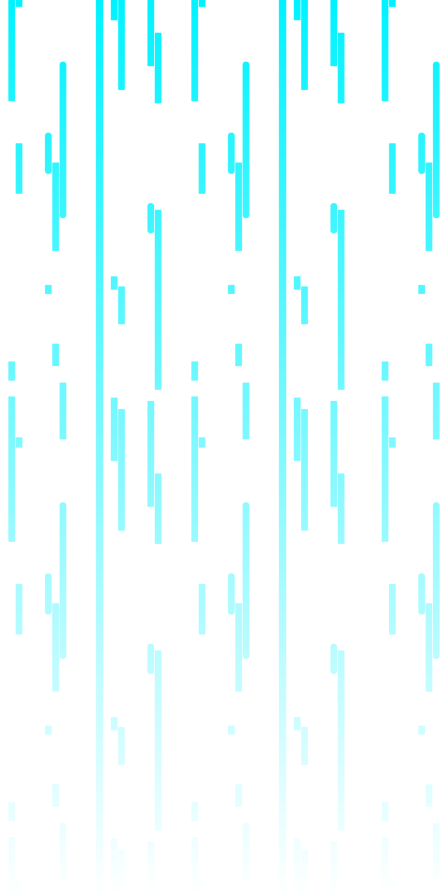
A Shadertoy shader for this pattern:

```glsl
// Thin cyan vertical dashes in repeating lanes, fading to white downwards.

const float PERIOD = 25.0;      // lanes per horizontal repeat
const float CELL = 30.1;        // height of one dash cell, in lane widths
const int OCCUPIED = 0x31A1C6;  // one bit per lane that carries dashes

float hash(vec2 p) {
    vec3 q = fract(p.xyx * 0.1031);
    q += dot(q, q.yzx + 33.33);
    return fract((q.x + q.y) * q.z);
}

float roundedBox(vec2 p, vec2 halfSize, float radius) {
    vec2 d = abs(p) - halfSize + radius;
    return length(max(d, 0.0)) + min(max(d.x, d.y), 0.0) - radius;
}

// Distance to the marks of one lane; x is measured from its centre.
float laneDistance(float lane, float x, float y) {
    // The third repeat starts one lane late.
    float id = mod(lane - step(50.0, lane), PERIOD);
    if (((OCCUPIED >> int(id)) & 1) == 0) return 1e3;
    if (id == 13.0) return abs(x) - 0.5;  // unbroken line

    // Two dashes alternate along each lane.
    y += 2.0 * CELL * hash(vec2(id, 7.0));
    float slot = mod(floor(y / CELL), 2.0);
    float size = fract(0.618 * (2.0 * id + slot));
    float len = CELL * (0.04 + 0.85 * size * size);
    float start = 0.5 + (CELL - len - 1.0) * hash(vec2(id, slot + 19.0));
    float radius = mix(0.12, 0.42, step(0.75, hash(vec2(id, slot + 41.0))));
    vec2 p = vec2(x, mod(y, CELL) - start - 0.5 * len);
    return roundedBox(p, vec2(0.46, 0.5 * len), radius);
}

void mainImage(out vec4 fragColor, in vec2 fragCoord) {
    float pixel = 61.2 / iResolution.x;  // pixel size in lane widths
    vec2 p = fragCoord * pixel - vec2(0.1, 0.0);

    // Neighbouring lanes are included so that edges stay smooth.
    float d = 1e3;
    for (float k = -1.0; k <= 1.0; k++) {
        float lane = floor(p.x) + k;
        d = min(d, laneDistance(lane, p.x - lane - 0.5, p.y));
    }
    float ink = 1.0 - smoothstep(-0.75 * pixel, 0.75 * pixel, d);

    // Full cyan at the top, white at the bottom.
    float fade = clamp(fragCoord.y / iResolution.y, 0.0, 1.0);
    vec3 cyan = vec3(0.0, 0.95, 1.0);
    fragColor = vec4(mix(vec3(1.0), cyan, ink * fade), 1.0);
}
```
